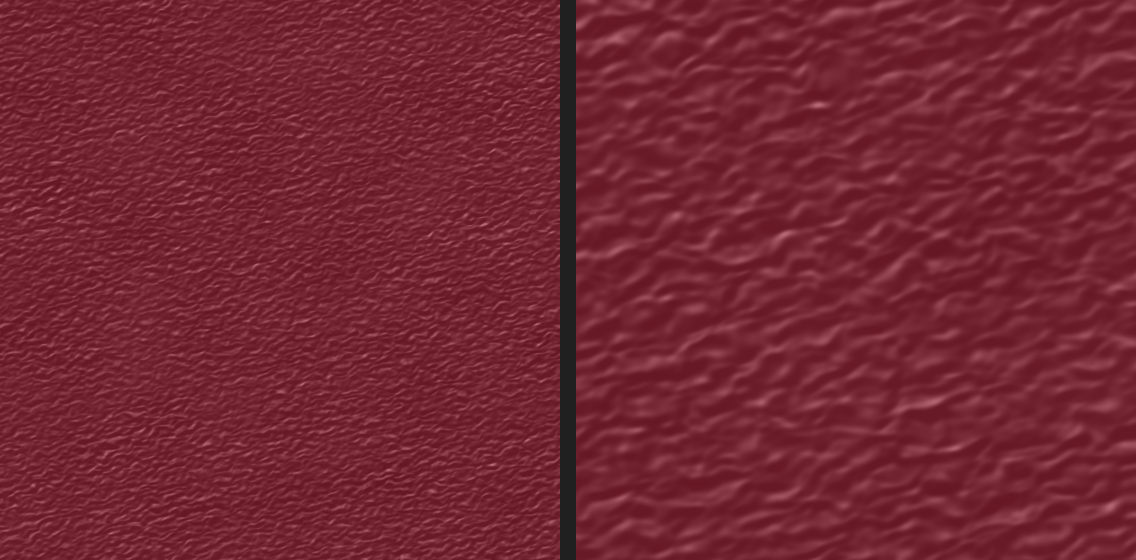
Left: the whole. Right: its middle third, enlarged.
Write a Shadertoy shader that draws this texture.

```glsl
// Fine-grained wine-red leather with short, slanted, embossed wrinkles.

// Columns, rows and whole rows of slant for each wrapping noise grid
const vec3 FOLD_GRID    = vec3(34.0, 62.0, 14.0);
const vec3 WRINKLE_GRID = vec3(62.0, 112.0, 26.0);
const vec3 GRAIN_GRID   = vec3(104.0, 172.0, 36.0);
const vec3 WARP_GRID    = vec3(40.0, 48.0, 0.0);
const vec3 MOTTLE_GRID  = vec3(6.0, 9.0, 1.0);

const float FOLD_HEIGHT    = 0.6;
const float WRINKLE_HEIGHT = 1.0;
const float GRAIN_HEIGHT   = 0.45;
const float WARP_AMOUNT    = 0.005;

const vec2  LIGHT_DIR    = vec2(-0.35, 0.94);
const float EMBOSS_REACH = 0.004;
const float EMBOSS_GAIN  = 3.1;

const vec3  LEATHER_COLOR  = vec3(0.463, 0.152, 0.203);
const float RELIEF_TONE    = 0.045;
const float HIGHLIGHT_TONE = 0.012;
const float MOTTLE_TONE    = 0.022;

const float TAU = 6.2831853;

// Integer hash of a lattice cell, from 0 to 1
float hash(vec2 cell, float seed) {
    uvec3 v = uvec3(cell, seed);
    uint h = v.x * 1597u + v.y * 51749u + v.z * 7919u;
    h = (h ^ (h >> 15)) * 739391u;
    h = (h ^ (h >> 13)) * 668265u;
    h = (h ^ (h >> 16)) * 92821u;
    h ^= h >> 15;
    return float(h & 65535u) / 65536.0;
}

// Slope contribution of one corner of the slanted lattice, wrapped to the tile
float corner(vec2 cell, vec2 offset, vec3 grid, float seed) {
    float turns = floor(cell.x / grid.x);
    vec2 wrapped = vec2(cell.x - turns * grid.x,
                        mod(cell.y + turns * grid.z, grid.y));
    float angle = TAU * hash(wrapped, seed);
    return dot(vec2(cos(angle), sin(angle)), offset);
}

// Gradient noise that tiles on the unit square
float noise(vec2 p, vec3 grid, float seed) {
    vec2 q = vec2(p.x * grid.x, p.y * grid.y - p.x * grid.z);
    vec2 cell = floor(q);
    vec2 f = q - cell;
    vec2 w = f * f * f * (f * (f * 6.0 - 15.0) + 10.0);
    vec2 e = vec2(1.0, 0.0);
    float low  = mix(corner(cell, f, grid, seed),
                     corner(cell + e.xy, f - e.xy, grid, seed), w.x);
    float high = mix(corner(cell + e.yx, f - e.yx, grid, seed),
                     corner(cell + e.xx, f - e.xx, grid, seed), w.x);
    return mix(low, high, w.y);
}

// Height of the leather surface
float surface(vec2 p) {
    return FOLD_HEIGHT * noise(p, FOLD_GRID, 1.0)
         + WRINKLE_HEIGHT * noise(p, WRINKLE_GRID, 2.0)
         + GRAIN_HEIGHT * noise(p, GRAIN_GRID, 3.0);
}

void mainImage(out vec4 fragColor, in vec2 fragCoord) {
    vec2 uv = fragCoord / iResolution.xy;

    // Crumple the wrinkles a little
    vec2 p = uv + WARP_AMOUNT * vec2(noise(uv, WARP_GRID, 4.0),
                                     noise(uv, WARP_GRID, 5.0));

    // Emboss: slopes that face the light are bright
    float relief = surface(p) - surface(p + LIGHT_DIR * EMBOSS_REACH);
    float mottle = noise(uv, MOTTLE_GRID, 6.0);
    relief *= EMBOSS_GAIN * (1.0 + 0.4 * noise(uv, MOTTLE_GRID, 7.0));
    relief = clamp(relief, -1.8, 3.2);

    // Soft shadows, stronger pale highlights, faint broad mottling
    float tone = RELIEF_TONE * relief
               + HIGHLIGHT_TONE * (relief * relief - 1.0)
               + MOTTLE_TONE * mottle;
    fragColor = vec4(clamp(LEATHER_COLOR + tone, 0.0, 1.0), 1.0);
}
```
